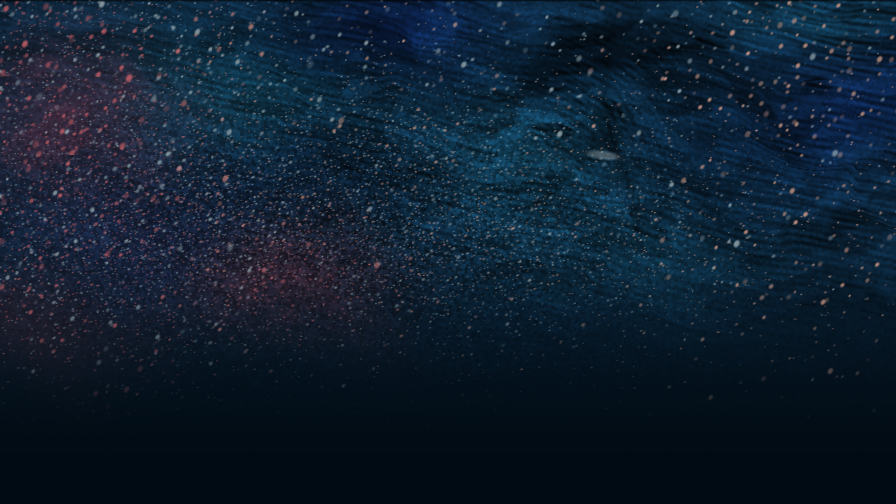
Write a Shadertoy shader that draws this background.

```glsl
// Dark painted backdrop: teal and navy brushwork over a black-blue floor, red dust clouds on the left.
// Soft glows place the colours, cellular dabs and layered sines make the brush marks and grain,
// and jittered cell grids scatter specks from fine dust to large warm flakes.

const vec3 FLOOR_COLOR = vec3(0.004, 0.043, 0.075);
const vec3 MID_COLOR   = vec3(0.040, 0.132, 0.210);
const vec3 TEAL        = vec3(0.070, 0.285, 0.385);
const vec3 NAVY        = vec3(0.030, 0.090, 0.235);
const vec3 SHADOW      = vec3(0.015, 0.065, 0.115);
const vec3 ROSE        = vec3(0.300, 0.165, 0.240);
const vec3 RUST        = vec3(0.235, 0.140, 0.190);
const vec3 VIOLET      = vec3(0.110, 0.125, 0.250);
const vec3 PALE_SPECK  = vec3(0.540, 0.610, 0.640);
const vec3 WARM_SPECK  = vec3(0.780, 0.580, 0.510);
const vec3 RED_SPECK   = vec3(0.720, 0.350, 0.380);
const float DAB_SCALE = 7.0;
const float DAB_DEPTH = 0.65;
const float BRISTLE_DEPTH = 0.32;
const float GRAIN_DEPTH = 0.75;
const float SPECK_STRENGTH = 0.92;

vec2 hash2(vec2 p) {
    vec3 q = fract(p.xyx * vec3(0.1031, 0.1030, 0.0973));
    q += dot(q, q.yzx + 33.33);
    return fract((q.xx + q.yz) * q.zy);
}

mat2 rotation(float a) {
    return mat2(cos(a), sin(a), -sin(a), cos(a));
}

float glow(vec2 p, vec2 centre, vec2 size) {
    vec2 q = (p - centre) / size;
    return exp(-dot(q, q));
}

// Blended cellular noise: x is the tone of a dab, y its bristle offset
vec2 paintDabs(vec2 p) {
    vec2 cell = floor(p), sum = vec2(0.0);
    float total = 0.0;
    for (int j = -1; j <= 1; j++)
    for (int i = -1; i <= 1; i++) {
        vec2 id = cell + vec2(i, j);
        vec2 d = id + hash2(id + 50.0) - p;
        float weight = exp(-20.0 * dot(d, d));
        sum += weight * hash2(id + 91.0);
        total += weight;
    }
    return sum / max(total, 1e-9);
}

// Fine parallel ridges running across the direction of v
float bristles(float u, float v) {
    float bend = 1.2 * sin(u * 5.0 + v * 11.0) + sin(u * 9.0 - v * 23.0);
    return 0.3 * sin(v * 190.0 + bend) + 0.5 * sin(v * 370.0 - 2.0 * bend)
         + 0.4 * sin(v * 520.0 + 3.0 * bend + u * 7.0);
}

// One speck per occupied cell: x is coverage, y a random tint
vec2 specks(vec2 p, float size, float radius, float density, float tilt, float seed) {
    vec2 q = rotation(-tilt) * p / size;
    vec2 id = floor(q) + seed;
    vec2 place = hash2(id), look = hash2(id + 37.0);
    vec2 d = (fract(q) - mix(vec2(0.2), vec2(0.8), place)) * size;
    d.x *= 0.70;
    float r = radius * mix(0.5, 1.3, look.x);
    float aa = 0.7 / iResolution.y;
    float cover = 1.0 - smoothstep(max(0.6 * r - aa, 0.0), r + aa, length(d));
    cover *= sqrt(min(1.0, r / aa));
    float present = step(hash2(id + 71.0).x, density);
    return vec2(cover * present * mix(0.25, 1.0, look.y), place.y);
}

void mainImage(out vec4 fragColor, in vec2 fragCoord) {
    vec2 p = fragCoord / iResolution.y;
    p.x *= 1.7778 * iResolution.y / iResolution.x;
    vec2 w = p + 0.020 * vec2(sin(p.y * 13.0 + 3.0 * p.x), sin(p.x * 11.0 - 4.0 * p.y))
               + 0.008 * vec2(sin(p.y * 37.0), sin(p.x * 29.0 + p.y * 17.0));

    // Painted ground
    vec3 color = mix(FLOOR_COLOR, MID_COLOR, smoothstep(0.05, 0.62, p.y));
    color = mix(color, TEAL, 0.72 * glow(w, vec2(0.48, 0.84), vec2(0.27, 0.11)));
    color = mix(color, TEAL, 0.58 * glow(w, vec2(1.03, 0.70), vec2(0.22, 0.16)));
    color = mix(color, TEAL, 0.38 * glow(w, vec2(1.26, 0.50), vec2(0.23, 0.10)));
    color = mix(color, TEAL, 0.52 * glow(w, vec2(1.62, 0.97), vec2(0.22, 0.06)));
    color = mix(color, NAVY, 0.78 * glow(w, vec2(0.78, 0.93), vec2(0.20, 0.10)));
    color = mix(color, NAVY, 0.62 * glow(w, vec2(1.70, 0.79), vec2(0.20, 0.13)));
    color = mix(color, SHADOW, 0.65 * glow(w, vec2(1.14, 0.88), vec2(0.16, 0.08)));
    color = mix(color, SHADOW, 0.50 * glow(w, vec2(1.42, 0.72), vec2(0.16, 0.20)));
    color = mix(color, SHADOW, 0.45 * glow(w, vec2(0.62, 0.64), vec2(0.22, 0.07)));

    // Brushwork: arcs in the middle, slanted sweeps elsewhere
    vec2 dab = paintDabs(w * vec2(0.7, 1.5) * DAB_SCALE);
    vec2 fleck = paintDabs(rotation(0.15) * w * vec2(14.0, 38.0));
    vec2 sweep = rotation(0.22) * mix(p, w, 0.3) + vec2(0.0, 0.02 * dab.y);
    vec2 hub = mix(p, w, 0.3) - vec2(1.02, 0.58);
    float arcs = bristles(atan(hub.y, hub.x), length(hub));
    float ridges = mix(bristles(sweep.x, sweep.y), arcs, glow(p, vec2(1.15, 0.84), vec2(0.20)));
    float paint = smoothstep(0.22, 0.65, p.y) * mix(0.55, 1.0, smoothstep(0.4, 1.2, p.x));
    float tone = DAB_DEPTH * (dab.x - 0.5) + 0.5 * (fleck.x - 0.5);
    color *= 1.0 + paint * (BRISTLE_DEPTH * ridges * (0.4 + fleck.y) + tone);
    float crack = abs(p.x - 1.23 - 0.10 * (0.7 - p.y) - 0.02 * sin(p.y * 14.0));
    color *= 1.0 - 0.45 * exp(-crack * 90.0) * glow(p, vec2(1.24, 0.72), vec2(1.0, 0.20));

    // Red and violet dust clouds
    float cloud = 0.55 + 0.5 * paintDabs(w * 15.0).x + 0.4 * fleck.x;
    color = mix(color, VIOLET, 0.50 * glow(w, vec2(0.28, 0.54), vec2(0.28, 0.13)));
    color = mix(color, ROSE, 0.60 * cloud * glow(w, vec2(0.12, 0.76), vec2(0.18, 0.15)));
    color = mix(color, RUST, 0.60 * cloud * glow(w, vec2(0.58, 0.43), vec2(0.20, 0.10)));
    color = mix(color, RUST, 0.40 * glow(w, vec2(0.0, 0.36), vec2(0.24, 0.10)));

    // Powdery grain over the lit area
    float centre = glow(p, vec2(0.70, 0.54), vec2(0.62, 0.24));
    float lit = smoothstep(0.08, 0.50, p.y);
    color *= 1.0 + GRAIN_DEPTH * (0.35 + 0.65 * centre) * lit * (paintDabs(p * 170.0).x - 0.5);

    // Specks: small in the centre, larger toward the top and sides
    float left = 1.0 - smoothstep(0.2, 0.65, p.x), right = smoothstep(1.2, 1.5, p.x);
    float high = smoothstep(0.68, 0.85, p.y);
    float redness = max(left, glow(p, vec2(0.59, 0.43), vec2(0.24, 0.15)));
    for (int i = 0; i < 6; i++) {
        float k = float(i), scale = 0.0085 * pow(1.52, k);
        float large = smoothstep(1.0, 3.2, k);
        float density = mix(0.70 * centre + 0.30 * left, 0.45 * left + 0.27 * right + 0.22 * high, large);
        float tilt = mix(0.2, 0.65, smoothstep(0.0, 4.0, k)) + 0.07 * k;
        vec2 s = specks(p, scale, 0.0011 + 0.00085 * k, density * lit, tilt, 19.0 * k);
        vec3 tint = mix(PALE_SPECK, WARM_SPECK, step(0.62 - 0.45 * right, s.y));
        tint = mix(tint, RED_SPECK, redness * step(0.45, s.y));
        color = mix(color, tint, s.x * lit * SPECK_STRENGTH * mix(0.75, 1.0, large));
    }

    // Pale paint chip and dark upper rim
    vec2 chip = rotation(0.12) * (p - vec2(1.197, 0.692));
    color = mix(color, PALE_SPECK, 0.5 * (1.0 - smoothstep(0.5, 1.3, length(chip / vec2(0.034, 0.009)))));
    color *= mix(0.4, 1.0, smoothstep(0.0, 0.005, 1.0 - p.y));
    fragColor = vec4(clamp(color, 0.0, 1.0), 1.0);
}
```
